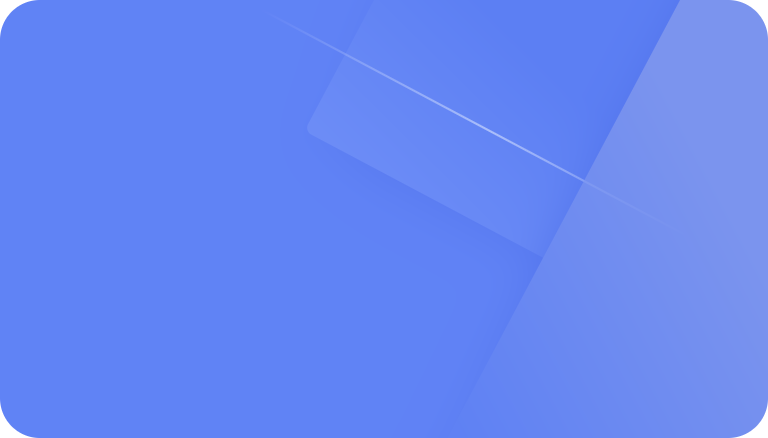
A WebGL 2 fragment shader for this background:

```glsl
#version 300 es
precision highp float;

uniform vec2 u_resolution;
out vec4 fragColor;

// Colours
const vec3 PAGE = vec3(1.0);
const vec3 BASE = vec3(0.378, 0.512, 0.962);
const vec3 SHADE = vec3(0.315, 0.445, 0.920);
const vec3 CARD_LIGHT = vec3(0.426, 0.552, 0.966);
const vec3 CARD_DEEP = vec3(0.360, 0.497, 0.953);
const vec3 PANEL_LOW = vec3(0.372, 0.507, 0.955);
const vec3 PANEL_HIGH = vec3(0.482, 0.580, 0.932);
const vec3 STREAK = vec3(0.780, 0.835, 0.990);

// Layout, in units of the canvas height
const float FRAME_RADIUS = 0.091;
const vec2 ALONG = vec2(0.883, -0.469);
const vec2 ACROSS = vec2(0.469, 0.883);
const vec2 CARD_CORNER = vec2(0.695, 0.701);
const float CARD_RADIUS = 0.018;
const vec2 CARD_FADE_DIR = vec2(0.70, 0.71);
const float CARD_FADE = 0.50;
const float CARD_SHADOW = 0.100;
const float PANEL_EDGE = 0.617;
const float PANEL_SHADOW = 0.085;
const vec2 PANEL_ORIGIN = vec2(1.050, 0.018);
const vec2 PANEL_FADE_DIR = vec2(0.88, 0.47);
const float PANEL_FADE = 0.78;
const float STREAK_OFFSET = 0.1985;
const float STREAK_HALF_WIDTH = 0.0024;
const vec3 STREAK_SPAN = vec3(-0.215, 0.374, 0.888); // start, peak, end
const float STREAK_BEHIND_PANEL = 0.40;

// Signed distance to a rounded box
float roundedBox(vec2 p, vec2 halfSize, float radius) {
    vec2 q = abs(p) - halfSize + radius;
    return length(max(q, 0.0)) + min(max(q.x, q.y), 0.0) - radius;
}

// Signed distance to a quadrant with a rounded corner at the origin
float roundedQuadrant(vec2 p, float radius) {
    vec2 q = radius - p;
    return length(max(q, 0.0)) + min(max(q.x, q.y), 0.0) - radius;
}

float coverage(float dist, float pixel) {
    return clamp(0.5 - dist / pixel, 0.0, 1.0);
}

float softShadow(float dist, float spread) {
    float d = max(dist, 0.0) / spread;
    return exp(-1.6 * d - d * d);
}

// Linear ramp from 0 at start to 1 at end
float ramp(float start, float end, float x) {
    return clamp((x - start) / (end - start), 0.0, 1.0);
}

void main() {
    float pixel = 1.0 / u_resolution.y;
    vec2 p = gl_FragCoord.xy * pixel;
    vec2 canvas = u_resolution * pixel;

    // Tilted frame shared by the card, the panel and the streak
    vec2 local = p - CARD_CORNER;
    vec2 tilted = vec2(dot(local, ALONG), dot(local, ACROSS));
    vec3 color = BASE;

    // Card with its shadow, strongest below the lower edge
    float cardDist = roundedQuadrant(tilted, CARD_RADIUS);
    float below = smoothstep(0.12, -0.06, tilted.y);
    float cardShade = softShadow(cardDist, CARD_SHADOW) * mix(0.18, 0.36, below);
    cardShade *= smoothstep(-0.10, 0.22, tilted.x + 0.5 * tilted.y);
    color = mix(color, SHADE, cardShade);
    float cardFade = ramp(0.0, CARD_FADE, dot(local, CARD_FADE_DIR));
    color = mix(color, mix(CARD_LIGHT, CARD_DEEP, cardFade), coverage(cardDist, pixel));

    // Panel with its shadow, weaker towards the bottom
    float panelDist = PANEL_EDGE - tilted.x;
    float panelShade = softShadow(panelDist, PANEL_SHADOW) * mix(0.18, 0.38, smoothstep(0.0, 0.5, p.y));
    color = mix(color, SHADE, panelShade);
    float panelFade = ramp(0.0, PANEL_FADE, dot(p - PANEL_ORIGIN, PANEL_FADE_DIR));
    float panelMask = coverage(panelDist, pixel);
    color = mix(color, mix(PANEL_LOW, PANEL_HIGH, panelFade), panelMask);

    // Light streak, fading to both ends and dimmed by the panel
    float streakDist = abs(tilted.y - STREAK_OFFSET) - STREAK_HALF_WIDTH;
    float rise = ramp(STREAK_SPAN.x, STREAK_SPAN.y, tilted.x);
    float fall = ramp(STREAK_SPAN.z, STREAK_SPAN.y, tilted.x);
    float glow = 0.72 * rise * fall * mix(1.0, STREAK_BEHIND_PANEL, panelMask);
    color = mix(color, STREAK, glow * coverage(streakDist, pixel));

    // Rounded outer frame
    float frameDist = roundedBox(p - 0.5 * canvas, 0.5 * canvas, FRAME_RADIUS);
    color = mix(PAGE, color, coverage(frameDist, pixel));
    fragColor = vec4(color, 1.0);
}
```
